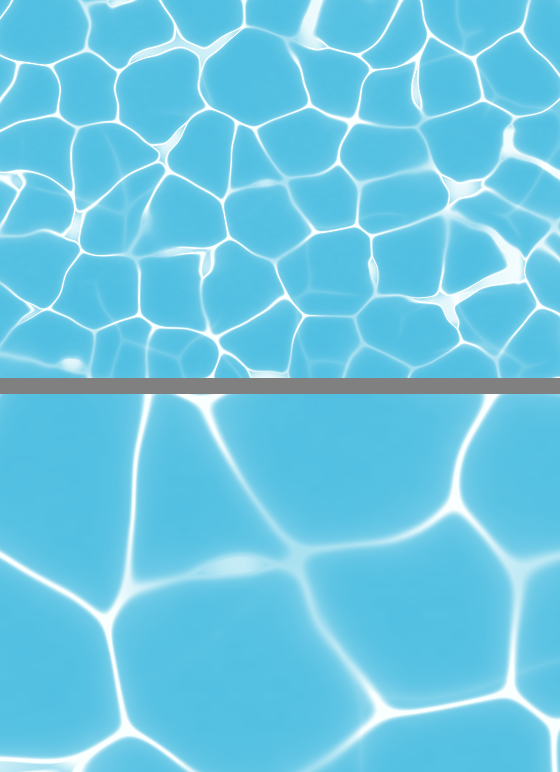
Top: the whole. Bottom: its middle third, enlarged.
Reproduce this texture procedurally as a Shadertoy shader.

```glsl
// Sunlit pool water: a net of bright caustic lines over clear cyan.
// A warped cellular field gives the net; noise varies the lines' strength and
// opens some into lens-shaped folds, while a second net adds faint wisps.

const vec3 WATER_COLOR = vec3(0.318, 0.750, 0.886);
const vec3 LIGHT_COLOR = vec3(0.975, 1.000, 1.000);
const vec2 CELL_COUNT = vec2(5.2, 5.8);   // cells per canvas height, x and y
const float JITTER = 0.86;                // irregularity of the cells
const float ROUNDING = 22.0;              // higher gives sharper cell corners
const float WARP_AMOUNT = 0.30;
const float CORE_WIDTH = 0.030;
const float GLOW_WIDTH = 0.13;
const float GLOW_STRENGTH = 0.32;
const float LENS_WIDTH = 0.14;
const float LENS_FILL = 0.62;
const float WISP_STRENGTH = 0.20;
const float RIPPLE_STRENGTH = 0.018;

vec2 hash22(vec2 p) {
    vec3 q = fract(p.xyx * vec3(0.1031, 0.1030, 0.0973));
    q += dot(q, q.yzx + 33.33);
    return fract((q.xx + q.yz) * q.zy);
}

// Smooth value noise with two independent channels
vec2 noise2(vec2 p) {
    vec2 cell = floor(p);
    vec2 f = fract(p);
    f = f * f * (3.0 - 2.0 * f);
    vec2 low = mix(hash22(cell), hash22(cell + vec2(1, 0)), f.x);
    vec2 high = mix(hash22(cell + vec2(0, 1)), hash22(cell + vec2(1, 1)), f.x);
    return mix(low, high, f.y);
}

// Bend the plane so that the net's lines curve
vec2 warp(vec2 p) {
    vec2 broad = noise2(p * 1.3 + 17.0) - 0.5;
    vec2 fine = noise2(p * 3.1 + 53.0) - 0.5;
    return p + WARP_AMOUNT * (broad + 0.25 * fine);
}

// Rounded distance to the cell borders, zero on the lines and at the joints
float netDistance(vec2 p) {
    vec2 cell = floor(p);
    float nearest = 8.0;
    float weight = 0.0;
    for (int y = -2; y <= 2; y++) {
        for (int x = -2; x <= 2; x++) {
            vec2 id = cell + vec2(x, y);
            vec2 site = id + 0.5 + JITTER * (hash22(id + 40.0) - 0.5);
            float dist = length(site - p);
            nearest = min(nearest, dist);
            weight += exp(-ROUNDING * dist);
        }
    }
    float others = weight * exp(ROUNDING * nearest) - 1.0;
    return max(-log(max(others, 0.00001)) / ROUNDING, 0.0);
}

// Main lines: bright core, wide halo and occasional open folds
float caustics(vec2 p) {
    float d = netDistance(warp(p));
    vec2 vary = noise2(p * 1.15 + 71.0);
    float strength = mix(0.22, 0.86, smoothstep(0.20, 0.52, vary.x));
    float width = CORE_WIDTH * mix(1.45, 0.95, smoothstep(0.2, 0.6, vary.x));

    float fold = smoothstep(0.70, 0.90, noise2(p * 1.5 + 5.0).y);
    float lens = LENS_WIDTH * fold;
    float offset = (d - lens) / width;
    float rim = exp(-offset * offset);
    float inside = LENS_FILL * fold * (1.0 - smoothstep(-0.5, 0.5, offset));
    float core = max(rim * strength, inside);

    float halo = exp(-max(d - lens, 0.0) / GLOW_WIDTH);
    return core + GLOW_STRENGTH * halo * mix(0.7, 1.1, vary.y);
}

// Faint secondary lines that fade in and out
float wisps(vec2 p) {
    float d = netDistance(warp(p * 0.8 + 90.0));
    float mask = smoothstep(0.48, 0.80, noise2(p * 1.1 + 29.0).x);
    return WISP_STRENGTH * mask * exp(-d / 0.055);
}

void mainImage(out vec4 fragColor, in vec2 fragCoord) {
    vec2 uv = fragCoord / iResolution.y;
    vec2 p = uv * CELL_COUNT + 11.0;

    float light = caustics(p) + wisps(p);

    // Slow shading and fine ripples in the open water
    light += 0.03 * (noise2(p * 0.7 + 3.0).x - 0.5);
    light += RIPPLE_STRENGTH * (noise2(uv * vec2(70.0, 110.0)).x - 0.5);

    vec3 color = mix(WATER_COLOR, LIGHT_COLOR, clamp(light, 0.0, 1.0));
    fragColor = vec4(color, 1.0);
}
```
